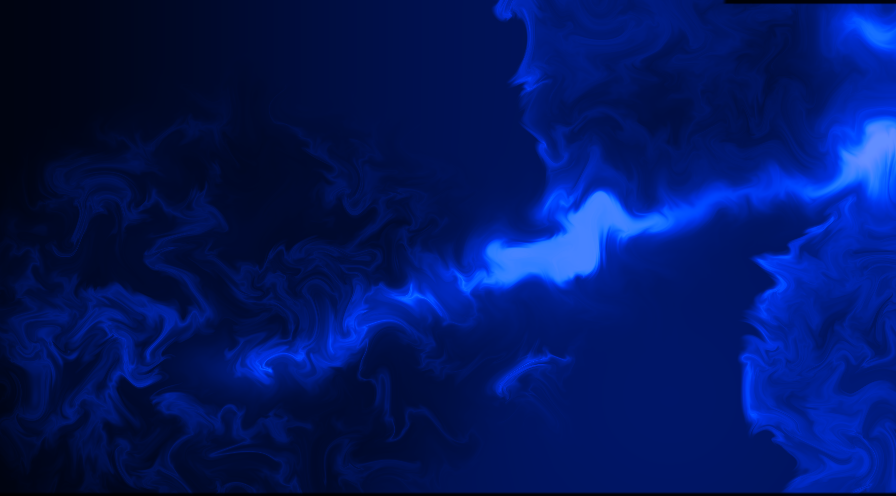
Reproduce this background procedurally as a Shadertoy shader.

```glsl
// Draws glowing blue smoke: a bright diagonal jet between curling clouds on navy.

// Places are in canvas heights, origin at the lower left.
const vec2  CORE_CENTER   = vec2(1.14, 0.495);
const vec2  CORE_RADIUS   = vec2(0.215, 0.075);
const float CORE_SLOPE    = 0.36;
const vec2  SPIKE_CENTER  = vec2(1.115, 0.585);
const vec2  SPIKE_RADIUS  = vec2(0.03, 0.035);
const vec2  FLARE_CENTER  = vec2(1.77, 0.67);
const vec2  FLARE_RADIUS  = vec2(0.13, 0.095);
const vec2  CORNER_CENTER = vec2(1.77, 0.95);
const vec2  CORNER_RADIUS = vec2(0.08, 0.05);
const vec2  SMOKE_CENTER  = vec2(0.47, 0.34);
const vec2  SMOKE_RADIUS  = vec2(0.60, 0.52);
const vec2  EMBER_CENTER  = vec2(0.29, 0.28);
const vec2  EMBER_RADIUS  = vec2(0.20, 0.13);
const vec2  WISP_CENTER   = vec2(1.095, 0.27);
const vec2  WISP_RADIUS   = vec2(0.045, 0.09);
const float CURL_STRENGTH = 0.36;
const float CURL_SCALE    = 7.0;
const float VEIN_SCALE    = 9.0;

float hash(vec2 cell) {
    vec3 h = fract(cell.xyx * vec3(0.1031, 0.1030, 0.0973));
    h += dot(h, h.yzx + 33.33);
    return fract((h.x + h.y) * h.z);
}

float noise(vec2 p) {
    vec2 i = floor(p), f = fract(p);
    f = f * f * f * (f * (f * 6.0 - 15.0) + 10.0);
    return mix(mix(hash(i), hash(i + vec2(1, 0)), f.x),
               mix(hash(i + vec2(0, 1)), hash(i + vec2(1, 1)), f.x), f.y);
}

float fbm(vec2 p) {
    float sum = 0.0, gain = 0.5;
    for (int i = 0; i < 5; i++) {
        sum += gain * noise(p);
        p = mat2(1.6, 1.2, -1.2, 1.6) * p + 7.3;
        gain *= 0.5;
    }
    return sum;
}

// Stirs the plane along swirls of shrinking size.
vec2 stir(vec2 p) {
    float scale = CURL_SCALE;
    for (int i = 0; i < 5; i++) {
        vec2 s = p * scale + float(i) * 17.7 + 40.0;
        float n = noise(s);
        vec2 slope = vec2(noise(s + vec2(0.05, 0)) - n, noise(s + vec2(0, 0.05)) - n) / 0.05;
        p += CURL_STRENGTH / scale * vec2(slope.y, -slope.x);
        scale *= 1.75;
    }
    return p;
}

float bell(vec2 offset, vec2 radius) {
    vec2 d = offset / radius;
    return exp(-dot(d, d));
}

float jetHeight(float x) {
    return 0.26 + 0.19 * smoothstep(0.5, 1.0, x) + 0.26 * max(x - 0.9, 0.0);
}

// Turns light energy into deep navy, royal blue and pale azure.
vec3 blueRamp(float e) {
    return vec3(0.38 * smoothstep(1.0, 1.6, e),
                0.21 * e + 0.22 * smoothstep(0.85, 1.3, e),
                min(e, 1.0));
}

void mainImage(out vec4 fragColor, in vec2 fragCoord) {
    vec2 uv = fragCoord / iResolution.xy;
    vec2 p = fragCoord / iResolution.y;
    vec2 q = stir(p);
    vec2 soft = mix(p, q, 0.5);
    vec2 edge = mix(p, q, 0.7);
    float body = fbm(q * 4.0 + 11.0);
    float vein = clamp(1.0 - 5.0 * abs(fbm(q * VEIN_SCALE + 3.0) - 0.48), 0.0, 1.0);

    // Backdrop
    float energy = mix(0.06, 0.35, smoothstep(-0.1, 1.15, p.x));
    energy += 0.06 * bell(p - vec2(1.35, 0.2), vec2(0.35));

    // Dark smoke with lit veins on the left
    float smokeMask = 1.0 - smoothstep(0.6, 1.0, length((edge - SMOKE_CENTER) / SMOKE_RADIUS));
    float ember = bell(soft - EMBER_CENTER, EMBER_RADIUS);
    float smoke = 0.05 + 0.24 * body + 0.24 * vein * vein;
    smoke += ember * (0.08 + 0.40 * vein);
    energy = mix(energy, smoke, 0.85 * smokeMask);

    // Upper right cloud with a bright left rim
    float upperSide = edge.x - 1.0 - 0.30 * (1.0 - edge.y);
    float upper = min(upperSide, edge.y - jetHeight(edge.x) - 0.05);
    float upperRim = exp(-abs(upperSide) / 0.035) * (0.25 + 0.5 * vein)
                   + 0.14 * exp(-abs(upperSide) / 0.20);
    float upperLight = 0.15 + 0.32 * body + 0.12 * vein + upperRim
                     + 0.28 * smoothstep(1.55, 1.85, p.x);
    energy = mix(energy, upperLight, smoothstep(-0.008, 0.02, upper));

    // Lower right cloud
    float lowerSide = edge.x - 1.505 - 1.3 * (edge.y - 0.24) * (edge.y - 0.24);
    float lower = min(lowerSide, 0.59 - edge.y);
    float lowerLight = 0.20 + 0.52 * body + 0.24 * vein
                     + 0.42 * exp(-abs(lowerSide) / 0.035) * (0.4 + vein);
    energy = mix(energy, lowerLight, smoothstep(-0.008, 0.02, lower));

    // Small hanging wisp
    energy += 0.6 * vein * vein * bell(q - WISP_CENTER, WISP_RADIUS);

    // Jet: ragged tail, then a thin stream to the right
    float jetOffset = soft.y - jetHeight(soft.x);
    float tail = smoothstep(0.3, 0.55, p.x) * (1.0 - smoothstep(0.95, 1.1, p.x));
    float stream = smoothstep(0.95, 1.15, p.x);
    energy += tail * (0.32 + 0.30 * vein) * bell(vec2(0, jetOffset), vec2(1, 0.05));
    energy += stream * 0.50 * bell(vec2(0, jetOffset), vec2(1, 0.032));

    // Hot core, right flare and corner glow
    vec2 core = soft - CORE_CENTER;
    core.y -= CORE_SLOPE * core.x;
    energy += 0.35 * bell(core, CORE_RADIUS * 1.4);
    energy += 0.50 * bell(soft - SPIKE_CENTER, SPIKE_RADIUS);
    vec2 taper = pow(abs(core / CORE_RADIUS), vec2(1.35));
    float coreMask = 1.0 - smoothstep(0.45, 1.1, taper.x + taper.y);
    energy = mix(energy, 1.08 + 0.48 * body, coreMask);
    energy += 0.80 * bell(soft - FLARE_CENTER, FLARE_RADIUS);
    energy += 0.60 * bell(soft - CORNER_CENTER, CORNER_RADIUS);

    // Dark strips on the top right and bottom edges
    float strip = smoothstep(0.990, 0.995, uv.y) * smoothstep(0.805, 0.812, uv.x);
    strip = max(strip, 1.0 - smoothstep(0.003, 0.009, uv.y));
    energy *= 1.0 - 0.9 * strip;

    fragColor = vec4(blueRamp(clamp(energy, 0.0, 1.6)), 1.0);
}
```
